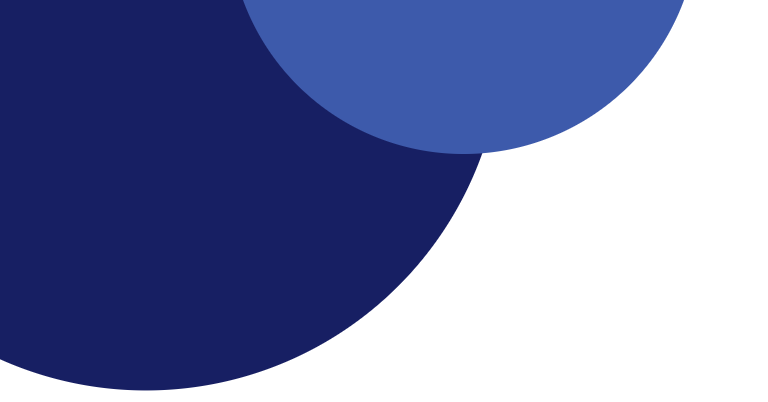
Reproduce this background procedurally as a Shadertoy shader.

```glsl
// Two large overlapping flat discs, navy and blue, on a white ground.

// Antialiased coverage of a disc; pixel is the size of one pixel in canvas units.
float disc(vec2 p, vec2 center, float radius, float pixel) {
    return clamp(0.5 - (length(p - center) - radius) / pixel, 0.0, 1.0);
}

void mainImage(out vec4 fragColor, in vec2 fragCoord) {
    // Canvas height is one unit; x is scaled to keep the layout's proportions.
    const float aspect = 1.9104;
    vec2 p = fragCoord / iResolution.xy * vec2(aspect, 1.0);
    float pixel = max(aspect / iResolution.x, 1.0 / iResolution.y);

    vec3 white = vec3(1.0);
    vec3 navy = vec3(0.09, 0.122, 0.388);
    vec3 blue = vec3(0.239, 0.353, 0.671);

    // Large disc at the left, then the smaller one over it at the top
    vec3 color = mix(white, navy, disc(p, vec2(0.3632, 0.9167), 0.888, pixel));
    color = mix(color, blue, disc(p, vec2(1.153, 1.2012), 0.5843, pixel));

    fragColor = vec4(color, 1.0);
}
```
